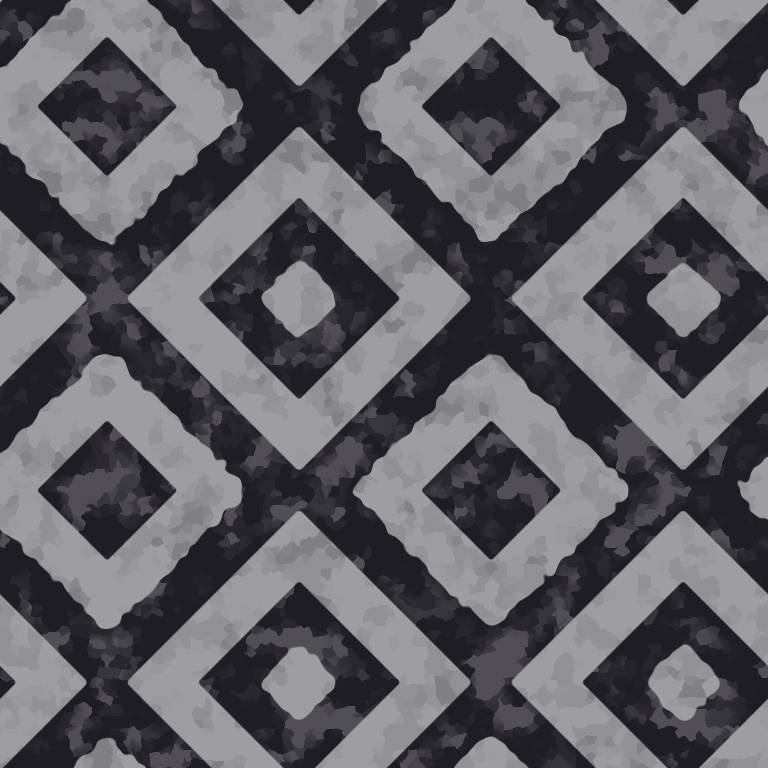
This pattern is drawn by a WebGL 2 fragment shader. Its source:

```glsl
#version 300 es
precision highp float;
// Two alternating lattices of concentric diamonds, light bands on a dark ground.
// Rounded diamond distances give the shapes; soft Voronoi cells that sample
// layered noise give the blotchy, worn tones, which differ in every repeat.

#define REPEATS 2.0
#define CENTER vec2(0.779, 0.223)   // large diamond inside its tile
#define LARGE_OUTER 0.451
#define LARGE_INNER 0.264
#define CORE 0.108
#define SMALL_OUTER 0.370
#define SMALL_INNER 0.183
#define BLOTCH_CELLS 76.0
#define BLOTCH_SHARPNESS 26.0
#define EDGE_ROUGHNESS 0.022

uniform vec2 u_resolution;
out vec4 fragColor;

const vec3 GROUND = vec3(0.118, 0.115, 0.138);
const vec3 GROUND_SOFT = vec3(0.16, 0.15, 0.18);
const vec3 SCUFF = vec3(0.22, 0.21, 0.24);
const vec3 SCUFF_PALE = vec3(0.32, 0.31, 0.33);
const vec3 BAND = vec3(0.62, 0.62, 0.63);
const vec3 BAND_SHADE = vec3(0.57, 0.57, 0.58);
const vec3 BAND_STAIN = vec3(0.50, 0.50, 0.51);

vec2 hash2(vec2 p) {
    vec3 q = fract(p.xyx * vec3(0.1031, 0.1030, 0.0973));
    q += dot(q, q.yzx + 33.33);
    return fract((q.xx + q.yz) * q.zy);
}

float valueNoise(vec2 p) {
    vec2 i = floor(p), f = fract(p);
    f = f * f * (3.0 - 2.0 * f);
    float low = mix(hash2(i).x, hash2(i + vec2(1, 0)).x, f.x);
    float high = mix(hash2(i + vec2(0, 1)).x, hash2(i + vec2(1, 1)).x, f.x);
    return mix(low, high, f.y);
}

// Noise at three scales, centred on 0.5
float layeredNoise(vec2 p) {
    return 0.58 * valueNoise(p * 30.0) + 0.42 * valueNoise(p * 64.0 + 17.0)
         + 0.16 * (valueNoise(p * 7.0 + 41.0) - 0.5);
}

// Nearly flat patches: each cell takes the noise at its own seed
float blotches(vec2 uv) {
    vec2 warp = vec2(valueNoise(uv * 110.0), valueNoise(uv * 110.0 + 53.0)) - 0.5;
    vec2 p = uv * BLOTCH_CELLS + 0.7 * warp;
    vec2 cell = floor(p);
    float sum = 0.0, total = 0.0;
    for (int y = -1; y <= 1; y++)
    for (int x = -1; x <= 1; x++) {
        vec2 id = cell + vec2(x, y);
        vec2 seed = id + 0.1 + 0.8 * hash2(id + 7.0);
        vec2 offset = p - seed;
        float weight = exp(-BLOTCH_SHARPNESS * dot(offset, offset));
        sum += weight * layeredNoise(seed / BLOTCH_CELLS);
        total += weight;
    }
    return sum / total;
}

// Signed distance to a diamond; radius is measured to its unrounded tip
float diamond(vec2 p, float radius, float rounding) {
    vec2 r = abs(vec2(p.x + p.y, p.x - p.y)) * 0.70711;
    vec2 b = r - radius * 0.70711 + rounding;
    return length(max(b, 0.0)) + min(max(b.x, b.y), 0.0) - rounding;
}

void main() {
    float side = min(u_resolution.x, u_resolution.y);
    vec2 uv = gl_FragCoord.xy / side;
    float pixel = REPEATS / side;

    // Local coordinates of both lattices
    vec2 tile = uv * REPEATS - CENTER;
    vec2 large = fract(tile + 0.5) - 0.5;
    vec2 small = fract(tile) - 0.5;

    // Light shapes; the small frame and the core have ragged outlines
    float ragged = EDGE_ROUGHNESS * (valueNoise(uv * 75.0 + 9.0) - 0.5);
    float largeFrame = max(diamond(large, LARGE_OUTER, 0.012),
                          -diamond(large, LARGE_INNER, 0.008));
    float core = diamond(large, CORE, 0.03) + 0.6 * ragged;
    float smallFrame = max(diamond(small, SMALL_OUTER, 0.04) + ragged,
                          -diamond(small, SMALL_INNER, 0.008));
    float shape = min(min(largeFrame, smallFrame), core);

    // Scuffs gather at crossings and round the core, and spare the frame edges
    float tone = blotches(uv);
    vec2 q = abs(large);
    float crossing = min(length(q - vec2(0.5, 0.0)), length(q - vec2(0.0, 0.5)));
    float frameEdge = min(largeFrame, smallFrame);
    float wear = tone - 0.09 * (1.0 - smoothstep(0.0, 0.05, frameEdge))
               + 0.09 * exp(-90.0 * crossing * crossing)
               + 0.08 * exp(-30.0 * max(core, 0.0));

    vec3 dark = mix(GROUND, GROUND_SOFT, smoothstep(0.44, 0.54, wear));
    dark = mix(dark, SCUFF, smoothstep(0.56, 0.62, wear));
    dark = mix(dark, SCUFF_PALE, smoothstep(0.63, 0.70, wear));

    vec3 light = mix(BAND_SHADE, BAND, smoothstep(0.38, 0.54, tone));
    light = mix(BAND_STAIN, light, smoothstep(0.20, 0.30, tone));

    fragColor = vec4(mix(light, dark, smoothstep(-pixel, pixel, shape)), 1.0);
}
```
